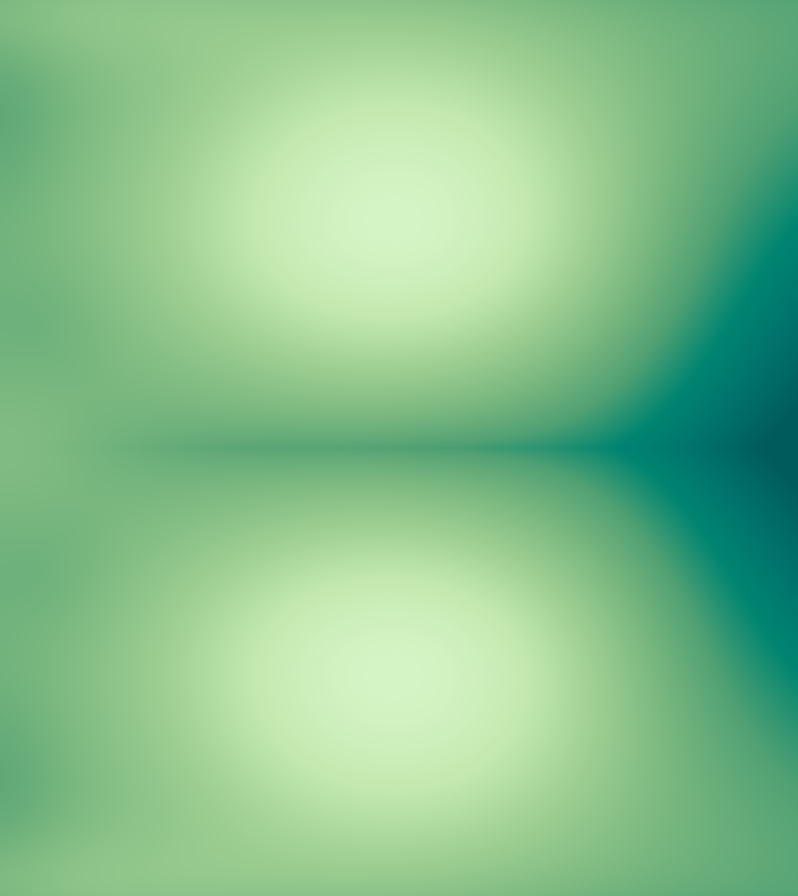
Give the GLSL for this background, as a Shadertoy shader.

```glsl
// A soft green glow mirrored across a horizontal seam, with a teal wedge at right.
// Gaussian blobs, edge falloffs and a soft ramp sum into one tone value,
// which then picks a colour from a palette running from deep teal to pale mint.

const int SHADES = 8;
const vec3 PALETTE[SHADES] = vec3[SHADES](
    vec3(0.00, 0.36, 0.36), vec3(0.00, 0.44, 0.42),
    vec3(0.00, 0.52, 0.44), vec3(0.32, 0.63, 0.45),
    vec3(0.48, 0.72, 0.50), vec3(0.62, 0.81, 0.57),
    vec3(0.76, 0.91, 0.68), vec3(0.84, 0.96, 0.78));

// Tones count palette steps; positions are (x, distance from the seam), 0 to 1
const float BASE_TONE = 3.6;
const float GLOW_TONE = 3.4;
const vec2 GLOW_CENTER = vec2(0.50, 0.50);
const vec2 GLOW_SIZE_INNER = vec2(0.315, 0.39);
const vec2 GLOW_SIZE_OUTER = vec2(0.315, 0.46);

const float SEAM_TONE = 0.9;
const float SEAM_WIDTH = 0.09;
const float RIM_TONE = 0.3;
const float RIM_WIDTH = 0.06;

const float WEDGE_TIP = 0.745;
const float WEDGE_SLANT = 0.547;
const float WEDGE_STEEPNESS = 15.0;
const float WEDGE_SOFTNESS = 0.14;

float blob(vec2 p, vec2 center, vec2 size) {
    vec2 q = (p - center) / size;
    return exp(-dot(q, q));
}

// Ramp that bends smoothly from zero to a constant slope
float softRamp(float d, float softness) {
    return softness * log(1.0 + exp(d / softness));
}

vec3 shade(float tone) {
    vec3 color = PALETTE[0];
    for (int i = 1; i < SHADES; i++) {
        color = mix(color, PALETTE[i], clamp(tone - float(i - 1), 0.0, 1.0));
    }
    return color;
}

void mainImage(out vec4 fragColor, in vec2 fragCoord) {
    // Fold the canvas about its middle
    vec2 uv = fragCoord / iResolution.xy;
    vec2 p = vec2(uv.x, abs(uv.y - 0.5) * 2.0);

    // Main glow, a little taller on its outer side
    vec2 glowSize = p.y < GLOW_CENTER.y ? GLOW_SIZE_INNER : GLOW_SIZE_OUTER;
    float tone = BASE_TONE + GLOW_TONE * blob(p, GLOW_CENTER, glowSize);

    // Dark seam fading out at both ends, and a dim outer rim
    float seamSpan = smoothstep(0.05, 0.40, p.x) * (1.0 - smoothstep(0.50, 0.90, p.x));
    tone -= SEAM_TONE * seamSpan * exp(-p.y / SEAM_WIDTH);
    tone -= RIM_TONE * exp((p.y - 1.0) / RIM_WIDTH);

    // Teal wedge and the shadow around it
    float wedge = p.x - WEDGE_TIP - WEDGE_SLANT * p.y;
    tone -= WEDGE_STEEPNESS * softRamp(wedge, WEDGE_SOFTNESS);
    tone -= 0.6 * blob(p, vec2(0.95, 0.45), vec2(0.20, 0.35));

    // Faint light and dark patches along the left side
    tone += 0.9 * blob(p, vec2(0.10, 1.00), vec2(0.25, 0.15));
    tone += 0.5 * blob(p, vec2(0.00, 0.00), vec2(0.12, 0.20));
    tone -= 0.5 * blob(p, vec2(0.00, 0.75), vec2(0.08, 0.20));
    tone -= 0.25 * blob(p, vec2(0.06, 0.28), vec2(0.08, 0.14));

    fragColor = vec4(shade(tone), 1.0);
}
```
